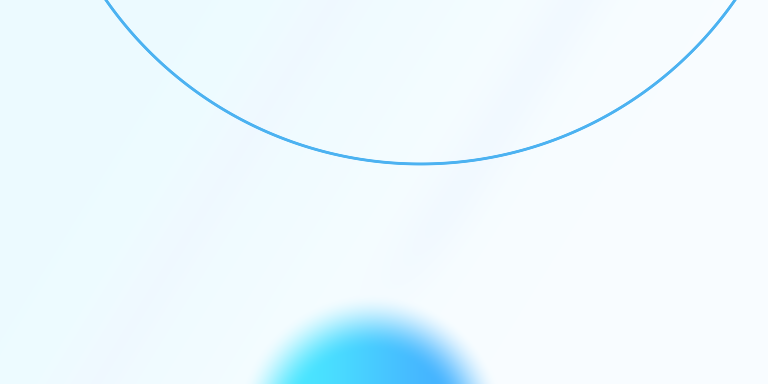
Give the GLSL for this background, as a Shadertoy shader.

```glsl
// Pale icy backdrop: a slanted gradient with two faint lavender bands,
// a thin blue ring cut by the top edge and a blurred cyan-blue disc
// rising from the bottom. All lengths are in units of canvas height.

#define RING_CENTER vec2(1.095, 1.572)
#define RING_RADIUS 0.999
#define RING_HALF_WIDTH 0.0039
#define DISC_CENTER vec2(0.966, -0.117)
#define DISC_RADIUS 0.278
#define DISC_BLUR 0.075
#define BAND_SLANT 0.62
#define BAND_START 0.87
#define BAND_SPACING 0.63
#define BAND_WIDTH 0.085

const vec3 ICE = vec3(0.925, 0.982, 1.0);
const vec3 FROST = vec3(0.971, 0.990, 1.0);
const vec3 LAVENDER = vec3(0.940, 0.971, 0.998);
const vec3 RING_BLUE = vec3(0.300, 0.700, 0.945);
const vec3 DISC_CYAN = vec3(0.290, 0.900, 1.0);
const vec3 DISC_BLUE = vec3(0.270, 0.700, 1.0);

// Soft bump of height 1 around zero
float bump(float x, float width) {
    return exp(-x * x / (width * width));
}

// Gradient and bands, both running along the slanted axis
vec3 backdrop(vec2 p) {
    float slant = p.x + BAND_SLANT * (1.0 - p.y);
    vec3 color = mix(ICE, FROST, smoothstep(0.35, 1.95, slant));
    for (int i = 0; i < 2; i++) {
        float center = BAND_START + float(i) * BAND_SPACING;
        float fade = i == 0 ? 1.0 : smoothstep(0.08, 0.45, p.y);
        color = mix(color, LAVENDER, 0.75 * fade * bump(slant - center, BAND_WIDTH));
    }
    return color;
}

void mainImage(out vec4 fragColor, in vec2 fragCoord) {
    vec2 p = fragCoord / iResolution.y;
    float pixel = 1.0 / iResolution.y;
    vec3 color = backdrop(p);

    // Blurred disc, cyan on the left and blue on the right
    float discDist = length(p - DISC_CENTER) - DISC_RADIUS;
    float disc = 1.0 - smoothstep(-DISC_BLUR, DISC_BLUR, discDist);
    float hue = smoothstep(-0.22, 0.22, p.x - DISC_CENTER.x);
    color = mix(color, mix(DISC_CYAN, DISC_BLUE, hue), disc);

    // Thin ring with a one-pixel smooth edge
    float ringDist = abs(length(p - RING_CENTER) - RING_RADIUS) - RING_HALF_WIDTH;
    float ring = 1.0 - smoothstep(-0.5 * pixel, 0.5 * pixel, ringDist);
    color = mix(color, RING_BLUE, ring);

    fragColor = vec4(color, 1.0);
}
```
